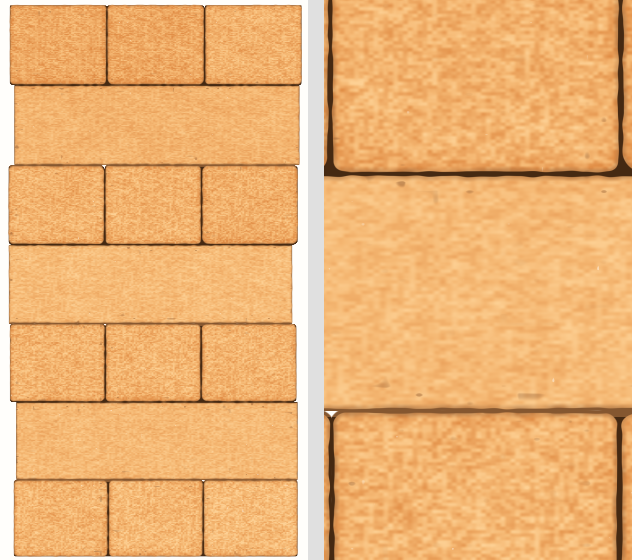
Left: the whole. Right: its middle third, enlarged.
This pattern is drawn by a WebGL 1 fragment shader. Its source:

```glsl
precision highp float;
// A tower of wooden blocks: courses of three end-grain blocks alternating with single long planks.
uniform vec2 u_resolution;

#define ROWS 7.0
#define ROW_H 0.141
#define GAP 0.0014
#define END_RADIUS 0.0085
#define GRAIN 1.7
#define BASE vec3(0.96, 0.72, 0.45)
#define DARK vec3(0.92, 0.635, 0.36)
#define LIGHT vec3(0.985, 0.795, 0.55)
#define BROWN vec3(0.66, 0.44, 0.25)
#define SEAM vec3(0.27, 0.16, 0.07)
#define PAPER vec3(1.0, 0.995, 0.985)

float hash(vec2 p) {
  return fract(sin(dot(p, vec2(127.1, 311.7))) * 43758.5453);
}

float noise(vec2 p) {
  vec2 i = floor(p), f = fract(p);
  f = f * f * (3.0 - 2.0 * f);
  return mix(mix(hash(i), hash(i + vec2(1.0, 0.0)), f.x),
             mix(hash(i + vec2(0.0, 1.0)), hash(i + vec2(1.0, 1.0)), f.x), f.y);
}

float roundBox(vec2 p, vec2 halfSize, float radius) {
  vec2 q = abs(p) - halfSize + radius;
  return length(max(q, 0.0)) + min(max(q.x, q.y), 0.0) - radius;
}

// Wood tone: -1 is dark, 0 is base, 1 is light
vec3 woodColour(float tone) {
  return tone < 0.0 ? mix(BASE, DARK, min(-tone, 1.9)) : mix(BASE, LIGHT, min(tone, 1.3));
}

float grainTone(vec2 p, float isEnd) {
  vec2 stretch = mix(vec2(0.65, 1.1), vec2(0.8, 1.15), isEnd);
  float fine = noise(p * 430.0 * stretch) - 0.5;
  float coarse = noise(p * 230.0 * stretch + 17.0) - 0.5;
  float cloud = noise(p * vec2(22.0, 34.0) + 5.0) - 0.5;
  return GRAIN * mix(0.75, 1.1, isEnd) * (fine + 0.7 * coarse) + 0.45 * cloud;
}

void main() {
  vec2 p = gl_FragCoord.xy / u_resolution.y;
  float aa = 0.75 / u_resolution.y;

  // Course, counted from the top; courses get slightly thinner downwards
  float depth = (1.0 - p.y - 0.0078) / 0.987;
  float rowPos = ROWS * depth * (1.0 - 0.025 * (1.0 - depth));
  float row = clamp(floor(rowPos), 0.0, ROWS - 1.0);
  float isEnd = 1.0 - mod(row, 2.0);
  float count = mix(1.0, 3.0, isEnd);

  // Each course is pushed sideways and differs a little in width
  float centre = 0.2747 - 0.0059 * cos((row - 3.0) * 1.37);
  float halfRow = mix(0.2565 - 0.0008 * row, 0.2617 - 0.0012 * row, isEnd);
  float across = (p.x - centre + halfRow) / (2.0 * halfRow) * count;
  float column = clamp(floor(across), 0.0, count - 1.0);
  vec2 id = vec2(column, row);

  // Block outline with worn edges
  float halfBlock = halfRow / count;
  vec2 q = vec2((across - column - 0.5) * 2.0 * halfBlock, (0.5 - rowPos + row) * ROW_H);
  float radius = mix(0.002, END_RADIUS * (0.7 + 0.6 * hash(id + 3.0)), isEnd);
  float d = roundBox(q, vec2(halfBlock, 0.5 * ROW_H) - GAP, radius);
  d += 0.0013 * (noise(p * 130.0) - 0.5);

  // Wood face: block tone, grain, soft bevel and a shaded lower edge
  float tone = -0.42 + 0.09 * row + 0.25 * (1.0 - isEnd) + 0.4 * (hash(id + 8.0) - 0.5);
  tone += grainTone(p + id * 0.37, isEnd);
  float bevel = smoothstep(-0.011, 0.0, d);
  tone -= bevel * mix(0.25, 0.65, isEnd);
  tone -= 0.35 * isEnd * smoothstep(-0.045, -0.07, q.y);
  vec3 wood = woodColour(tone);
  float rim = smoothstep(-0.0035, 0.0, d) * (0.25 + 0.5 * noise(p * 90.0 + 31.0));
  wood = mix(wood, BROWN, rim);

  // Dark scuffs, mostly near edges, and a few pale flecks
  float nearEdge = smoothstep(-0.025, -0.003, d);
  float scuff = smoothstep(0.87, 0.97, noise(p * vec2(100.0, 190.0) + 50.0));
  wood = mix(wood, BROWN, scuff * (0.08 + 0.55 * nearEdge));
  float fleck = smoothstep(0.965, 0.995, noise(p * 150.0 + 80.0));
  wood = mix(wood, PAPER, 0.45 * fleck);

  // Seams are deepest under the end-grain courses and between their blocks
  float isLevel = step(0.5 * ROW_H - 2.5 * GAP, abs(q.y));
  float isUnderEnd = abs(isEnd - step(0.0, q.y));
  vec3 seam = mix(BROWN, SEAM, mix(1.0, 0.35 + 0.65 * isUnderEnd, isLevel));
  float joint = floor(across + 0.5);
  float isOuter = 1.0 - step(0.5, joint) * step(joint, count - 0.5);
  float isTop = step(0.0, q.y);
  float opening = max(isOuter, isTop * max(step(row, 0.5), step(0.55, hash(vec2(joint, row) + 21.0))));
  seam = mix(seam, PAPER, opening * smoothstep(0.0016, 0.0028, d));

  // Paper outside the stack, seams within it, blocks on top
  float stack = max(abs(p.x - centre) - halfRow + GAP, (abs(rowPos - 0.5 * ROWS) - 0.5 * ROWS) * ROW_H + GAP);
  vec3 colour = mix(seam, PAPER, smoothstep(-aa, aa, stack));
  colour = mix(wood, colour, smoothstep(-aa, aa, d));
  gl_FragColor = vec4(colour, 1.0);
}
```
